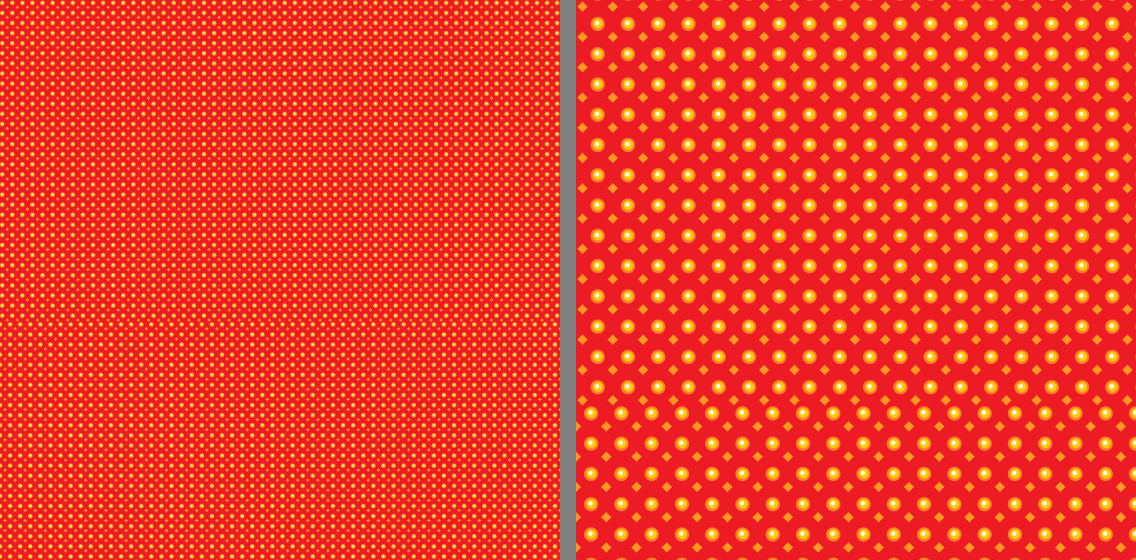
Left: the whole. Right: its middle third, enlarged.
This pattern is drawn by a Shadertoy shader. Its source:

```glsl
// Offset from the nearest point of a unit lattice
vec2 nearestCell(vec2 p) {
    return fract(p + 0.5) - 0.5;
}

float diamondDistance(vec2 p, float radius) {
    return (abs(p.x) + abs(p.y) - radius) * 0.7071;
}

float coverage(float distanceToEdge, float pixel) {
    return clamp(0.5 - distanceToEdge / pixel, 0.0, 1.0);
}

void mainImage(out vec4 fragColor, in vec2 fragCoord) {
    const float repeats = 55.5;
    vec2 uv = fragCoord / iResolution.y;
    float pixel = repeats / iResolution.y;

    // Two sheets of dots meet at a slightly misaligned seam
    vec2 sheetOrigin = uv.y > 0.425 ? vec2(0.0039, 0.4362) : vec2(0.0, 0.4206);
    vec2 p = (uv - sheetOrigin) * repeats;
    vec2 bead = nearestCell(p);
    vec2 spark = nearestCell(p - vec2(0.5, -0.43));

    vec3 red = vec3(0.93, 0.11, 0.14);
    vec3 orange = vec3(1.0, 0.5, 0.15);
    vec3 yellow = vec3(1.0, 0.79, 0.05);

    // Small diamonds between the beads
    vec3 color = mix(red, mix(orange, yellow, 0.3), coverage(diamondDistance(spark, 0.17), pixel));

    // Round beads: orange rim, yellow body, white glint
    color = mix(color, orange, coverage(length(bead) - 0.235, pixel));
    color = mix(color, yellow, coverage(length(bead - vec2(0.01, 0.01)) - 0.16, pixel));
    color = mix(color, vec3(1.0), coverage(length(bead - vec2(-0.02, 0.03)) - 0.07, pixel));

    fragColor = vec4(color, 1.0);
}
```
